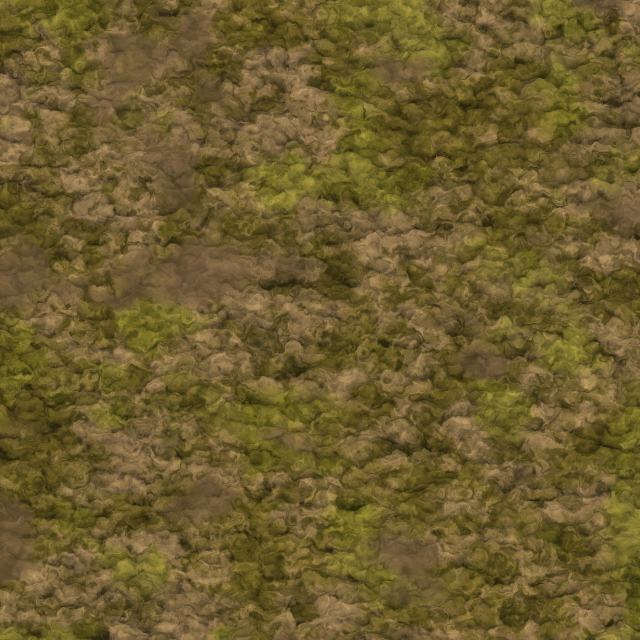
Write a WebGL 2 fragment shader that draws this texture.

```glsl
#version 300 es
precision highp float;

uniform vec2 u_resolution;
out vec4 outColor;

#define TUFT_CELLS 38.0
#define BLADE_CELLS 27.0
#define BLADE_WIDTH 0.085
#define BLADE_OPACITY 0.5
#define TUFT_CONTRAST 0.62
#define GRAIN_CONTRAST 0.75
#define OLIVE vec3(0.395, 0.342, 0.118)
#define TAN vec3(0.487, 0.396, 0.258)
#define MOSS vec3(0.435, 0.420, 0.115)
#define SOIL vec3(0.425, 0.335, 0.225)
#define STRAW vec3(0.620, 0.525, 0.335)

vec3 hash3(vec2 cell, float seed) {
    vec3 q = fract(vec3(cell.xyx + seed * 17.3) * vec3(0.1031, 0.1030, 0.0973));
    q += dot(q, q.yxz + 33.33);
    return fract((q.xxy + q.yzz) * q.zyx);
}

float valueNoise(vec2 p, float seed) {
    vec2 i = floor(p), f = fract(p);
    f = f * f * (3.0 - 2.0 * f);
    float low = mix(hash3(i, seed).x, hash3(i + vec2(1, 0), seed).x, f.x);
    float high = mix(hash3(i + vec2(0, 1), seed).x, hash3(i + vec2(1, 1), seed).x, f.x);
    return mix(low, high, f.y);
}

float fbm(vec2 p, float seed) {
    float sum = 0.0, weight = 0.5;
    for (int i = 0; i < 4; i++) {
        sum += weight * valueNoise(p, seed + float(i));
        p = mat2(1.6, 1.2, -1.2, 1.6) * p;
        weight *= 0.5;
    }
    return sum / 0.9375;
}

// Overlapping domes lit from above: x = shade around zero, y = tone of the top tuft
vec2 tufts(vec2 p, float seed) {
    vec2 home = floor(p);
    float total = 0.0, lift = 0.0, tone = 0.0;
    for (int y = -1; y <= 1; y++)
    for (int x = -1; x <= 1; x++) {
        vec2 cell = home + vec2(x, y);
        vec3 r = hash3(cell, seed);
        vec2 d = p - cell - r.xy;
        float skew = (r.x - r.y) * 0.8;
        vec2 e = vec2(d.x + skew * d.y, d.y);
        float w = exp(13.0 * (0.5 * r.z - 1.2 * dot(e, e)));
        total += w;
        lift += w * d.y;
        tone += w * fract(r.z * 7.31 + r.x);
    }
    float height = log(total) / 13.0;
    lift /= total;
    tone /= total;
    return vec2(0.38 * lift + 0.42 * (height - 0.13) + 0.28 * (tone - 0.5), tone);
}

// Short bent stems, mostly lying flat
float blades(vec2 p, float seed) {
    vec2 home = floor(p);
    float cover = 0.0;
    for (int y = -1; y <= 1; y++)
    for (int x = -1; x <= 1; x++) {
        vec2 cell = home + vec2(x, y);
        vec3 r = hash3(cell, seed), s = hash3(cell, seed + 5.0);
        float lean = 2.0 * r.z - 1.0;
        float angle = 1.6 * lean * abs(lean);
        vec2 d = p - cell - r.xy;
        vec2 q = vec2(cos(angle) * d.x + sin(angle) * d.y, cos(angle) * d.y - sin(angle) * d.x);
        float reach = mix(0.25, 0.7, s.x);
        float off = abs(q.y + (s.y - 0.5) * 1.8 * q.x * q.x);
        float stem = smoothstep(BLADE_WIDTH, 0.0, off) * smoothstep(reach, reach * 0.4, abs(q.x));
        cover = max(cover, stem * smoothstep(0.15, 0.9, s.z));
    }
    return cover;
}

void main() {
    vec2 uv = gl_FragCoord.xy / u_resolution.y;
    vec2 warp = vec2(fbm(uv * 48.0, 1.0), fbm(uv * 48.0, 9.0)) - 0.5;
    vec2 p = uv + 0.018 * warp;

    // Broad drifts of growth
    float drift = fbm(uv * vec2(5.0, 6.0), 20.0);
    float patches = fbm(uv * vec2(15.0, 20.0), 31.0);
    float bare = smoothstep(0.62, 0.76, fbm(p * vec2(6.5, 9.0), 47.0));
    float mossy = smoothstep(0.52, 0.72, fbm(p * vec2(9.0, 11.0), 58.0));

    // Clumps and fine litter
    vec2 large = tufts(p * vec2(0.9, 1.15) * TUFT_CELLS, 3.0);
    vec2 small = tufts(p * vec2(1.6, 2.1) * TUFT_CELLS, 12.0);
    float grain = fbm(uv * vec2(62.0, 82.0) + 6.0 * warp, 70.0) - 0.5;

    // Ground colour
    float dryness = 0.4 * drift + 0.38 * patches + 0.14 * large.y + 0.08 * small.y;
    vec3 color = mix(OLIVE, TAN, smoothstep(0.36, 0.64, dryness + 0.25 * grain));
    color = mix(color, MOSS, 0.65 * mossy);
    color = mix(color, SOIL, 0.75 * bare);

    // Relief, softer on bare soil
    float relief = TUFT_CONTRAST * (large.x + 0.7 * small.x) + GRAIN_CONTRAST * grain;
    relief = relief * mix(1.0, 0.5, bare) + 0.3 * (patches - 0.5);
    color *= max(1.0 + relief, 0.42);

    // Pale stems
    float straw = max(blades(p * BLADE_CELLS, 81.0), 0.8 * blades(p * BLADE_CELLS * 1.45 + 7.0, 93.0));
    straw *= BLADE_OPACITY * (1.0 - 0.7 * bare) * smoothstep(0.2, 0.65, dryness);
    color = mix(color, STRAW * (1.0 + 0.5 * relief), straw);

    outColor = vec4(clamp(color, 0.0, 1.0), 1.0);
}
```
